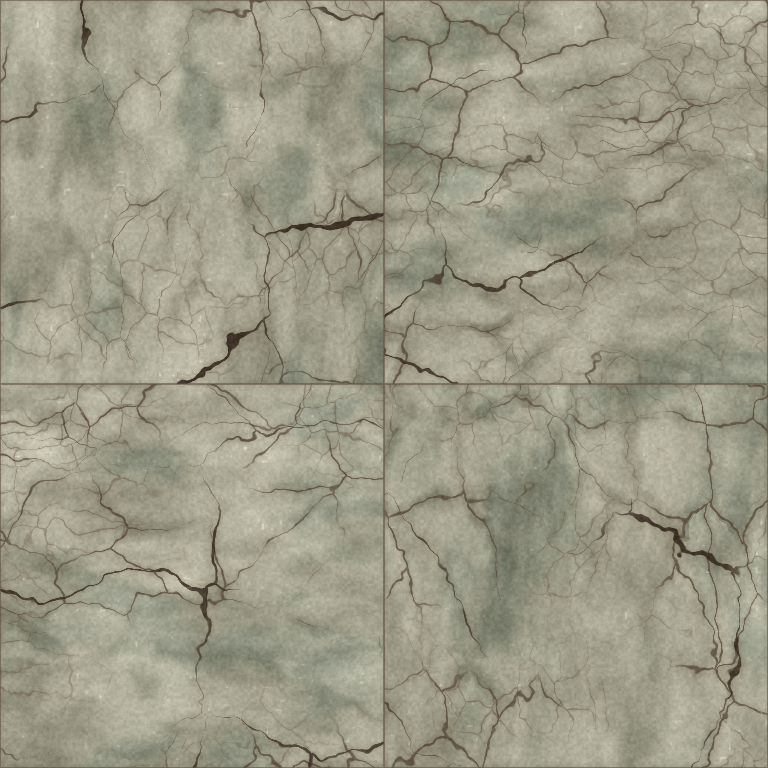
This texture is drawn by a WebGL 2 fragment shader. Its source:

```glsl
#version 300 es
precision highp float;

uniform vec2 u_resolution;
out vec4 outColor;

#define TILES 2.0
#define JOINT_HALF_WIDTH 0.0024
#define CRACK_WIDTH 0.0075
#define VEIN_WIDTH 0.0034
#define HAIR_WIDTH 0.0022
#define WARP 0.17
#define GRAIN 0.11
#define STONE vec3(0.655, 0.648, 0.568)
#define PALE vec3(0.745, 0.735, 0.660)
#define MOSS vec3(0.515, 0.535, 0.470)
#define RUST vec3(0.400, 0.335, 0.265)
#define CRACK vec3(0.215, 0.165, 0.125)

vec2 hash2(vec2 p) {
  vec3 q = fract(p.xyx * vec3(0.1031, 0.1030, 0.0973));
  q += dot(q, q.yzx + 33.33);
  return fract((q.xx + q.yz) * q.zy);
}

float noise(vec2 p) {
  vec2 cell = floor(p), f = fract(p);
  f = f * f * (3.0 - 2.0 * f);
  vec2 e = vec2(1.0, 0.0);
  float low = mix(hash2(cell).x, hash2(cell + e).x, f.x);
  float high = mix(hash2(cell + e.yx).x, hash2(cell + e.xx).x, f.x);
  return mix(low, high, f.y);
}

float fbm(vec2 p) {
  float sum = 0.0, amplitude = 0.5;
  for (int i = 0; i < 5; i++) {
    sum += amplitude * noise(p);
    p = mat2(1.6, 1.2, -1.2, 1.6) * p + 7.3;
    amplitude *= 0.5;
  }
  return sum / 0.97;
}

// Distance to the border between the two nearest cell centres
float cellEdge(vec2 p) {
  vec2 cell = floor(p), f = fract(p);
  vec2 first = vec2(8.0), second = vec2(9.0);
  for (int y = -1; y <= 1; y++) {
    for (int x = -1; x <= 1; x++) {
      vec2 offset = vec2(x, y);
      vec2 r = offset + hash2(cell + offset) - f;
      if (dot(r, r) < dot(first, first)) {
        second = first;
        first = r;
      } else if (dot(r, r) < dot(second, second)) {
        second = r;
      }
    }
  }
  return dot(0.5 * (first + second), normalize(second - first));
}

float line(float d, float halfWidth, float pixel) {
  return clamp((halfWidth - d) / pixel + 0.5, 0.0, 1.0);
}

void main() {
  vec2 uv = gl_FragCoord.xy / u_resolution;
  float pixel = TILES / min(u_resolution.x, u_resolution.y);

  // Square tiles whose grain turns a quarter in checker order
  vec2 tile = floor(uv * TILES), local = fract(uv * TILES);
  float upright = mod(tile.x + tile.y, 2.0);
  vec2 p = (upright > 0.5 ? local.yx : local) + 23.0 * hash2(tile + 4.0);

  // Clouded stone, drawn out along the grain
  float cloud = fbm(p * vec2(3.0, 6.0));
  float streak = fbm(p * vec2(9.0, 21.0) + 31.0);
  float hue = fbm(p * vec2(4.0, 8.0) + 57.0);
  vec3 color = mix(STONE, MOSS, smoothstep(0.46, 0.78, hue) * 0.8);
  color += 0.25 * (cloud - 0.5) + 0.22 * (streak - 0.5);
  color += 0.02 * (hash2(tile + 9.0).x - 0.5) - 0.012 * upright;

  // Jagged paths shared by three sizes of fracture
  vec2 bend = vec2(fbm(p * 5.0 + 11.0), fbm(p * 5.0 + 83.0)) - 0.5;
  vec2 jag = vec2(noise(p * 48.0), noise(p * 48.0 + 19.0)) - 0.5;
  vec2 path = (p + WARP * bend + 0.009 * jag) * vec2(1.0, 1.45);
  float crackDist = cellEdge(path * 1.9 + 5.0) / 1.9;
  float veinDist = cellEdge(path * 4.3 + 17.0) / 4.3;
  float hairDist = cellEdge(path * 10.0 + 41.0) / 10.0;

  // Where each size opens up, so that lines taper and break
  float crackOpen = smoothstep(0.40, 0.72, fbm(p * 3.2 + 67.0));
  float veinOpen = smoothstep(0.38, 0.68, fbm(p * 3.8 + 29.0));
  float hairOpen = smoothstep(0.44, 0.72, fbm(p * 4.5 + 91.0));
  crackOpen *= mix(0.8, 1.0, upright);

  // Pale bodies between the veins
  float body = smoothstep(0.008, 0.05, veinDist) * smoothstep(0.45, 0.7, fbm(p * 5.0 + 3.0));
  color = mix(color, PALE, 0.55 * body);

  // Rusty stains, then hairlines, veins and dark cracks
  float stain = 0.38 * crackOpen * exp(-crackDist / 0.014);
  stain += 0.30 * veinOpen * exp(-veinDist / 0.010);
  stain += 0.16 * hairOpen * exp(-hairDist / 0.008);
  color = mix(color, RUST, min(stain, 0.7));
  color = mix(color, RUST, 0.42 * hairOpen * line(hairDist, HAIR_WIDTH, pixel));
  color = mix(color, RUST * 0.85, 0.75 * veinOpen * line(veinDist, VEIN_WIDTH * veinOpen, pixel));
  float rough = 0.35 + 1.1 * noise(p * 30.0 + 13.0);
  float crack = line(crackDist, CRACK_WIDTH * crackOpen * rough, pixel);
  color = mix(color, CRACK, 0.9 * sqrt(crackOpen) * crack);

  // Fine grain and scattered light flecks
  color += GRAIN * (0.6 * noise(p * 130.0) + 0.4 * noise(p * 250.0) - 0.5);
  float fleck = smoothstep(0.86, 0.98, noise(p * 85.0 + 7.0)) * smoothstep(0.5, 0.7, streak);
  color += 0.10 * fleck;

  // Thin joints around every tile
  vec2 border = min(local, 1.0 - local);
  float edge = min(border.x, border.y);
  color *= 1.0 - 0.10 * exp(-edge / 0.006);
  color = mix(color, RUST, 0.65 * line(edge, JOINT_HALF_WIDTH, pixel));

  outColor = vec4(clamp(color, 0.0, 1.0), 1.0);
}
```
